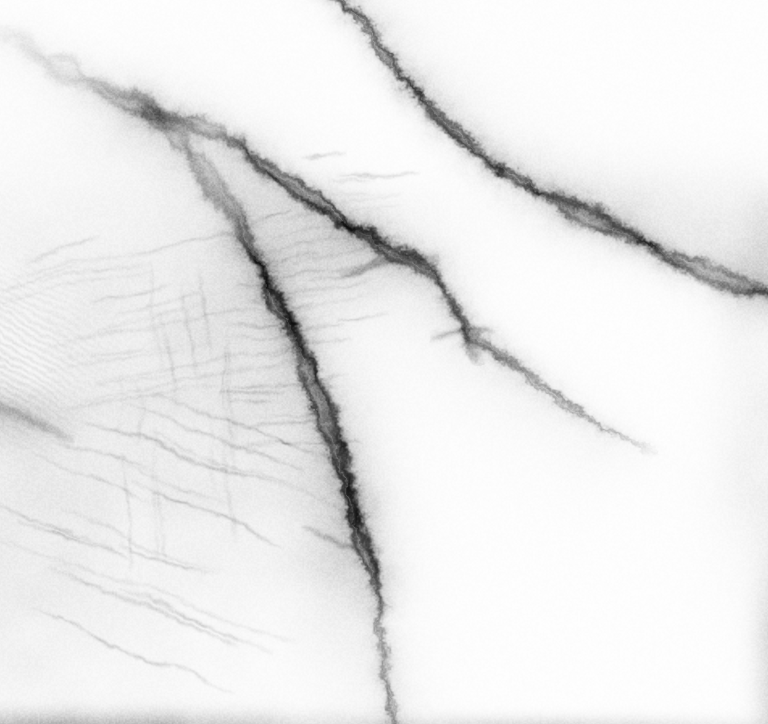
A Shadertoy shader for this texture:

```glsl
// Pale, grainy skin-like surface crossed by three dark branching creases.
// Creases are noisy polylines with braided strands and one-sided halos;
// hashed families of fine wrinkles and soft blobs of shade fill the rest.

const float CANVAS_WIDTH = 7.68; // units across, y runs downward
const float PAPER = 0.993;
const float STRAND_GAIN = 0.66;
const float SKIRT_GAIN = 0.42;   // soft fringe around strands
const float HALO_GAIN = 0.17;
const float SHADE_GAIN = 0.74;
const float GRAIN_CELLS = 62.0;  // per unit
const float GRAIN = 0.008;
const float STIPPLE = 0.38;      // extra grain in mid greys
const float WRINKLE_WIDTH = 0.022;
const int WRINKLES = 17;

// Crease points: x, y, half width, darkness
const vec4 UPPER[10] = vec4[10](
    vec4(3.32, -.08, .06, .46), vec4(3.62, .22, .05, .52), vec4(4.02, .76, .06, .54),
    vec4(4.5, 1.28, .075, .6), vec4(5.02, 1.7, .07, .62), vec4(5.6, 2.03, .09, .6),
    vec4(6.12, 2.29, .085, .64), vec4(6.6, 2.53, .08, .6), vec4(7.1, 2.73, .08, .46),
    vec4(7.75, 2.97, .08, .6));
const vec4 MIDDLE[10] = vec4[10](
    vec4(0, .28, .13, .04), vec4(.75, .75, .12, .15), vec4(1.6, 1.15, .09, .46),
    vec4(2.2, 1.32, .09, .32), vec4(2.85, 1.82, .065, .74), vec4(3.55, 2.27, .07, .76),
    vec4(4.3, 2.7, .08, .58), vec4(4.72, 3.33, .07, .46), vec4(6, 4.28, .035, .26),
    vec4(6.55, 4.53, .025, .04));
const vec4 LOWER[10] = vec4[10](
    vec4(1.5, 1.12, .08, .36), vec4(2, 1.62, .1, .26), vec4(2.36, 2.15, .1, .4),
    vec4(2.62, 2.68, .075, .74), vec4(2.92, 3.32, .08, .72), vec4(3.18, 3.97, .08, .8),
    vec4(3.48, 4.88, .08, .78), vec4(3.72, 5.7, .075, .66), vec4(3.82, 6.25, .055, .3),
    vec4(3.94, 7.3, .06, .36));

float hash(vec2 p) {
    vec3 q = fract(vec3(p.xyx) * 0.1031);
    q += dot(q, q.yzx + 33.33);
    return fract((q.x + q.y) * q.z);
}

float noise(vec2 p) {
    vec2 i = floor(p), f = fract(p);
    f = f * f * (3.0 - 2.0 * f);
    return mix(mix(hash(i), hash(i + vec2(1, 0)), f.x),
               mix(hash(i + vec2(0, 1)), hash(i + vec2(1, 1)), f.x), f.y);
}

vec2 wobble(vec2 p) { return vec2(noise(p), noise(p + 47.3)) - 0.5; }

float bell(float x) { return exp(-x * x); }

float blob(vec2 p, vec2 center, vec2 radius) {
    return bell(length((p - center) / radius));
}

// Nearest path point drives strands, mottling and halo.
// reach: halo length above and below the path
float crease(vec2 p, vec4 path[10], vec2 reach, float seed) {
    float nearest = 1e3, side = 0.0, along = 0.0, run = 0.0;
    vec2 style = vec2(1, 0);
    for (int i = 0; i < 9; i++) {
        vec2 e = path[i + 1].xy - path[i].xy, q = p - path[i].xy;
        float t = clamp(dot(q, e) / dot(e, e), 0.0, 1.0);
        float d = length(q - e * t);
        if (d < nearest) {
            nearest = d;
            side = d * sign(e.x * q.y - e.y * q.x);
            along = run + t * length(e);
            style = mix(path[i].zw, path[i + 1].zw, t);
        }
        run += length(e);
    }
    float w = style.x;
    float braid = (noise(vec2(along * 2.6, seed)) - 0.5) * 2.2 * w;
    float strands = max(bell((side - braid) / (0.6 * w)),
                        0.75 * bell((side + braid) / (0.45 * w)));
    strands *= 0.75 + 0.5 * noise(vec2(along * 7.0, side * 22.0) + seed);
    float skirt = exp(-nearest / (1.1 * w));
    float halo = exp(-nearest / (side < 0.0 ? reach.x : reach.y));
    return style.y * (STRAND_GAIN * strands + SKIRT_GAIN * skirt + HALO_GAIN * halo);
}

// Tapered fine line
float stroke(vec2 p, vec2 a, vec2 b, float width) {
    vec2 e = b - a;
    float t = clamp(dot(p - a, e) / dot(e, e), 0.0, 1.0);
    return bell(length(p - a - e * t) / width) * sqrt(4.0 * t * (1.0 - t));
}

// Near-parallel strokes scattered over a box
float wrinkles(vec2 p, vec2 corner, vec2 extent, vec2 run, float seed) {
    float ink = 0.0;
    for (int i = 0; i < WRINKLES; i++) {
        vec2 k = vec2(float(i) * 3.7, seed);
        float r = hash(k + 5.1);
        vec2 a = corner + extent * vec2(hash(k), (float(i) + r) / float(WRINKLES));
        vec2 b = a + run * (0.5 + r) + 0.2 * (hash(k + 9.4) - 0.5) * run.yx;
        ink = max(ink, stroke(p, a, b, WRINKLE_WIDTH) * (0.35 + 0.65 * hash(k + 2.6)));
    }
    return ink;
}

// Broad grey areas and darker borders
float shading(vec2 p) {
    float s = 0.09 * blob(p, vec2(0, 5.3), vec2(2.2, 1.9));
    s += 0.06 * blob(p, vec2(.4, 3.1), vec2(1.7, 1.3));
    s += 0.09 * blob(p, vec2(2.4, 3.6), vec2(.9, 1.7));
    s += 0.11 * blob(p, vec2(3.4, 2.5), vec2(.9, .5));
    s += 0.10 * blob(p, vec2(3.4, 5.3), vec2(.4, .9));
    s += 0.16 * blob(p, vec2(.1, 4.2), vec2(.6, .25));
    s += 0.07 * blob(p, vec2(6.5, 2.1), vec2(1.1, .4));
    s += 0.17 * blob(p, vec2(7.7, 2.6), vec2(.5, .6));
    s += 0.07 * blob(p, vec2(7.7, 4.6), vec2(.5, 1.1));
    s += 0.27 * blob(p, vec2(7.8, 6.6), vec2(.22, .9));
    s += 0.40 * blob(p, vec2(.8, 7.3), vec2(2.2, .16));
    s += 0.18 * blob(p, vec2(5.6, 7.3), vec2(2, .12));
    return SHADE_GAIN * s * (0.75 + 0.5 * noise(p * 3.0));
}

void mainImage(out vec4 fragColor, in vec2 fragCoord) {
    vec2 p = vec2(fragCoord.x, iResolution.y - fragCoord.y) * CANVAS_WIDTH / iResolution.x;
    vec2 bent = p + 0.08 * wobble(p * 4.0) + 0.05 * wobble(p * 13.0) + 0.03 * wobble(p * 42.0);
    vec2 fine = p + 0.1 * wobble(p * 2.5) + 0.03 * wobble(p * 16.0);

    // Main creases and short fork
    float light = 1.0 - crease(bent, UPPER, vec2(.24, .1), 3.0);
    light *= 1.0 - crease(bent, MIDDLE, vec2(.12, .34), 17.0);
    light *= 1.0 - crease(bent, LOWER, vec2(.22, .36), 29.0);
    light *= 1.0 - 0.28 * stroke(bent, vec2(4.55, 3), vec2(4.82, 3.68), .05);

    // Wrinkle families, then single marks
    float ink = 0.12 * wrinkles(fine, vec2(-.3, 3.8), vec2(1.8, 2.3), vec2(1.5, .6), 1.0);
    ink += 0.08 * wrinkles(fine, vec2(-.3, 2.5), vec2(1.7, 1.6), vec2(1.4, -.3), 2.0);
    ink += 0.13 * wrinkles(fine, vec2(2.2, 2.6), vec2(.5, 2), vec2(.8, -.08), 3.0);
    ink += 0.10 * wrinkles(fine, vec2(2.1, 1.6), vec2(1.7, 1.8), vec2(.9, -.14), 4.0);
    ink += 0.06 * wrinkles(fine, vec2(1.2, 2.5), vec2(1.2, 2.2), vec2(.03, .9), 5.0);
    ink *= 0.5 + noise(p * 7.0);
    ink += 0.17 * stroke(fine, vec2(-.3, 3.93), vec2(.75, 4.38), .05);
    ink += 0.28 * stroke(fine, vec2(3.4, 2.72), vec2(4.4, 2.56), .04);
    ink += 0.22 * stroke(fine, vec2(4.3, 3.36), vec2(4.95, 3.32), .035);
    ink += 0.20 * stroke(fine, vec2(3, 5.3), vec2(3.85, 5.56), .03);

    // Ridge hatching at the left
    ink += 0.03 * blob(p, vec2(.1, 3.6), vec2(.7, .8)) * sin(dot(fine, vec2(-45, 80)));

    light *= (1.0 - ink) * (1.0 - shading(p)) * PAPER;
    light += (noise(p * GRAIN_CELLS) - 0.5) * (GRAIN + STIPPLE * light * (1.0 - light));
    fragColor = vec4(vec3(clamp(light, 0.0, 1.0)), 1.0);
}
```
